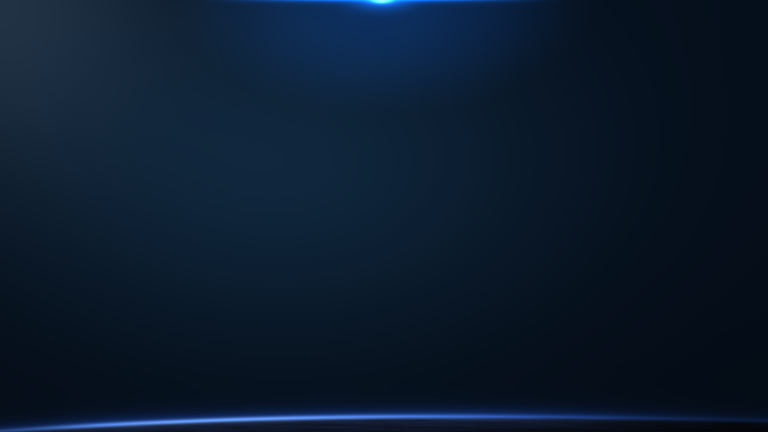
Write a Shadertoy shader that draws this background.

```glsl
// A dark navy backdrop with a soft blue lamp at the top edge and a thin
// planet horizon along the bottom. Layers are Gaussian glows added over
// a gradient; value noise breaks up the planet's surface below its rim.

const vec3 NIGHT = vec3(0.018, 0.052, 0.098);
const vec3 TEAL = vec3(0.042, 0.098, 0.140);
const vec3 MIST = vec3(0.105, 0.125, 0.140);
const vec3 LAMP_BLUE = vec3(0.012, 0.085, 0.210);
const vec3 STREAK_BLUE = vec3(0.02, 0.36, 0.85);
const vec3 CORE_CYAN = vec3(0.55, 0.95, 1.00);
const vec3 AIR_BLUE = vec3(0.07, 0.19, 0.52);
const vec3 RIM_PALE = vec3(0.30, 0.36, 0.36);
const vec3 GROUND = vec3(0.13, 0.20, 0.36);

// Elliptical Gaussian glow
float glow(vec2 p, vec2 center, vec2 radius) {
    vec2 d = (p - center) / radius;
    return exp(-dot(d, d));
}

// Hash without sine
float hash(vec2 p) {
    vec3 q = fract(vec3(p.xyx) * 0.1031);
    q += dot(q, q.yzx + 33.33);
    return fract((q.x + q.y) * q.z);
}

float noise(vec2 p) {
    vec2 cell = floor(p);
    vec2 f = fract(p);
    f = f * f * (3.0 - 2.0 * f);
    float low = mix(hash(cell), hash(cell + vec2(1, 0)), f.x);
    float high = mix(hash(cell + vec2(0, 1)), hash(cell + vec2(1, 1)), f.x);
    return mix(low, high, f.y);
}

float fbm(vec2 p) {
    float sum = 0.0;
    float amplitude = 0.5;
    for (int i = 0; i < 4; i++) {
        sum += amplitude * noise(p);
        p = p * 2.03 + 7.1;
        amplitude *= 0.5;
    }
    return sum;
}

// Height of the planet's rim, steeper on the left than on the right
float rimHeight(float x) {
    float d = x - 0.57;
    float bend = mix(0.105, 0.055, smoothstep(-0.1, 0.1, d));
    return 0.036 - bend * d * d;
}

vec3 backdrop(vec2 uv) {
    vec3 color = NIGHT * mix(0.82, 1.08, uv.y);
    color += TEAL * glow(uv, vec2(0.37, 0.61), vec2(0.37, 0.43));
    color += MIST * glow(uv, vec2(-0.02, 1.02), vec2(0.22, 0.40));
    return color;
}

vec3 lamp(vec2 uv) {
    vec2 center = vec2(0.497, 1.0);
    vec2 d = abs(uv - center);
    float dome = length(d / vec2(0.28, 0.27));
    vec3 color = LAMP_BLUE * pow(1.0 - smoothstep(0.0, 1.0, dome), 0.7);
    float streak = exp(-d.y / 0.0042) * (1.0 - smoothstep(0.02, 0.25, d.x));
    color += STREAK_BLUE * streak;
    color += STREAK_BLUE * 0.65 * glow(uv, center, vec2(0.035, 0.022));
    color += CORE_CYAN * 1.1 * glow(uv, center, vec2(0.012, 0.007));
    return color;
}

vec3 horizon(vec3 sky, vec2 uv) {
    float h = uv.y - rimHeight(uv.x);
    float light = mix(0.25, 1.0, 1.0 - smoothstep(0.55, 1.0, uv.x));
    light *= mix(0.6, 1.0, smoothstep(0.0, 0.16, uv.x));
    float pale = glow(uv, vec2(0.29, uv.y), vec2(0.29, 1.0));

    // Air above the rim: a tight band inside a faint wide haze
    float above = max(h, 0.0);
    float air = exp(-above / 0.010) + 0.16 * exp(-above / 0.028);
    vec3 color = sky + AIR_BLUE * air * light;

    // Streaked ground, darker away from the rim
    float cloud = fbm(uv * vec2(22.0, 190.0));
    float depth = exp(min(h, 0.0) / 0.018);
    vec3 ground = GROUND * light * (0.25 + 0.65 * depth);
    ground *= 0.65 + 0.75 * cloud;
    color = mix(ground, color, smoothstep(-0.009, 0.002, h));

    // Sunlit rim
    float rim = exp(-pow(h / 0.0055, 2.0));
    return color + RIM_PALE * rim * light * (0.15 + 0.85 * pale);
}

void mainImage(out vec4 fragColor, in vec2 fragCoord) {
    vec2 uv = fragCoord / iResolution.xy;
    vec3 color = backdrop(uv) + lamp(uv);
    color = horizon(color, uv);
    fragColor = vec4(clamp(color, 0.0, 1.0), 1.0);
}
```
